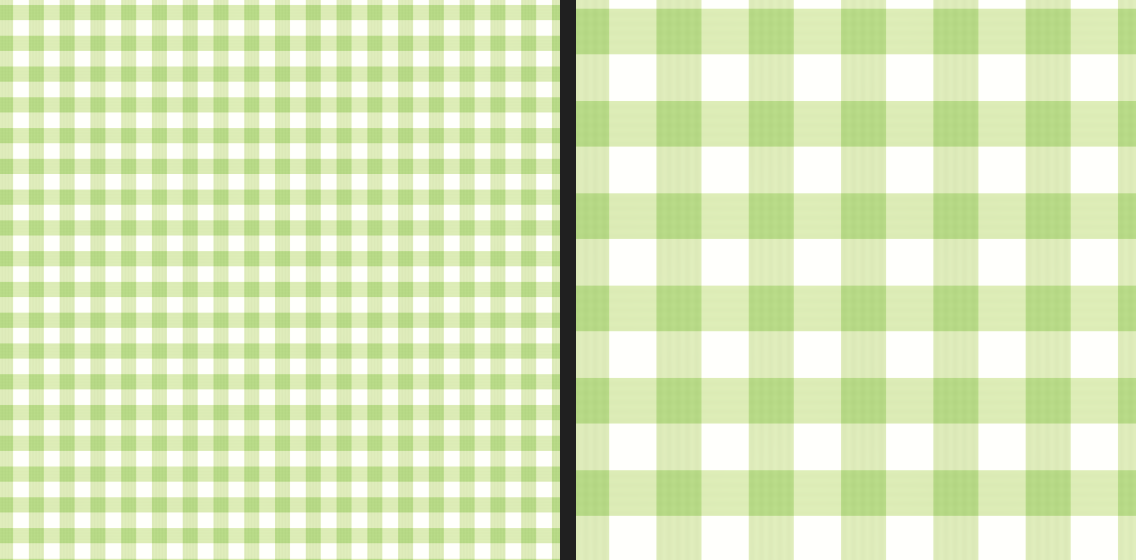
Left: the whole. Right: its middle third, enlarged.
Give the GLSL for this pattern, as a WebGL 2 fragment shader.

```glsl
#version 300 es
precision highp float;

uniform vec2 u_resolution;
out vec4 fragColor;

const float TAU = 6.2831853;
const float REPEATS = 18.2;
const vec2 BAND_CENTER = vec2(0.182, 0.792);
const vec2 BAND_WIDTH = vec2(0.488, 0.494);
const float THREADS_PER_REPEAT = 10.0;
const float THREAD_DEPTH = 0.008;

const vec3 WHITE = vec3(1.0, 1.0, 0.99);
const vec3 WARP_GREEN = vec3(0.87, 0.922, 0.73);
const vec3 WEFT_GREEN = vec3(0.865, 0.926, 0.715);
const vec3 CROSS_GREEN = vec3(0.715, 0.85, 0.525);

// Coverage of a repeating band, smoothed over one pixel.
float band(float position, float center, float width, float pixel) {
    float distanceToCenter = abs(fract(position - center + 0.5) - 0.5);
    return clamp((0.5 * width - distanceToCenter) / pixel + 0.5, 0.0, 1.0);
}

// Fine ribs that fade out when they become too small to resolve.
float threads(float position, float frequency, float pixel) {
    float visibility = 1.0 - smoothstep(0.3, 0.5, frequency * pixel);
    return visibility * sin(TAU * frequency * position);
}

// Slow, faint change of dye strength across the cloth.
float dyeVariation(vec2 p) {
    return 0.6 * sin(1.7 * p.x + 0.8 * sin(0.9 * p.y))
         + 0.4 * sin(2.3 * p.y + 1.1 * sin(1.3 * p.x));
}

vec3 gingham(float warp, float weft) {
    vec3 openRow = mix(WHITE, WARP_GREEN, warp);
    vec3 dyedRow = mix(WEFT_GREEN, CROSS_GREEN, warp);
    return mix(openRow, dyedRow, weft);
}

void main() {
    float side = min(u_resolution.x, u_resolution.y);
    vec2 cloth = gl_FragCoord.xy / side * REPEATS;
    float pixel = REPEATS / side;

    float warp = band(cloth.x, BAND_CENTER.x, BAND_WIDTH.x, pixel);
    float weft = band(cloth.y, BAND_CENTER.y, BAND_WIDTH.y, pixel);
    vec3 color = gingham(warp, weft);

    // Ribs and dye changes show only on the green areas.
    float dyed = max(warp, weft);
    float ribs = warp * threads(cloth.x, THREADS_PER_REPEAT, pixel)
               + 0.5 * weft * threads(cloth.y, THREADS_PER_REPEAT, pixel);
    color += dyed * (THREAD_DEPTH * ribs + 0.004 * dyeVariation(cloth));

    fragColor = vec4(clamp(color, 0.0, 1.0), 1.0);
}
```
